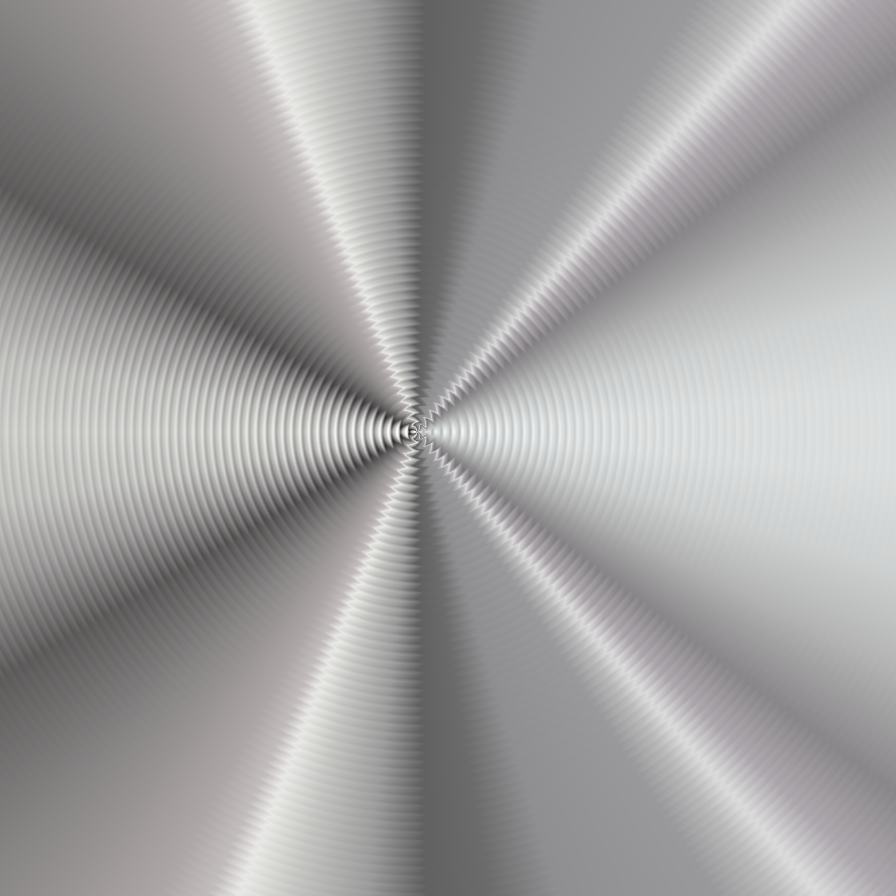
Reproduce this texture procedurally as a WebGL 1 fragment shader.

```glsl
precision highp float;
// Brushed metal disc: light and dark rays fan out from an off-centre hub,
// mirrored about a horizontal axis. Fine concentric grooves bend the ray
// angle and add a ripple that fades with distance from the hub.

uniform vec2 u_resolution;

const vec2 HUB = vec2(0.465, 0.518);
const float GROOVE_PERIOD = 0.0099;
const float TAU = 6.2831853;

// Continues a gradient: blends towards the next tone between two angles.
vec3 ramp(vec3 tone, vec3 next, float from, float to, float angle) {
  return mix(tone, next, clamp((angle - from) / (to - from), 0.0, 1.0));
}

// Metal tone by angle in degrees: 0 points right, 180 points left.
vec3 metalTone(float a) {
  // Broad light fan on the right, closing into a shadow
  vec3 c = vec3(0.86, 0.87, 0.87);
  c = ramp(c, vec3(0.81, 0.82, 0.82), 5.0, 16.0, a);
  c = ramp(c, vec3(0.71, 0.71, 0.71), 16.0, 26.0, a);
  c = ramp(c, vec3(0.54, 0.53, 0.54), 26.0, 37.0, a);
  // Right highlight and the flat grey beyond it
  c = ramp(c, vec3(0.68, 0.66, 0.68), 37.0, 44.5, a);
  c = ramp(c, vec3(0.86), 44.5, 49.0, a);
  c = ramp(c, vec3(0.73), 49.0, 52.0, a);
  c = ramp(c, vec3(0.60, 0.60, 0.61), 52.0, 57.0, a);
  c = ramp(c, vec3(0.56, 0.56, 0.57), 57.0, 73.0, a);
  // Dark vertical band
  c = ramp(c, vec3(0.42), 73.0, 81.0, a);
  c = ramp(c, vec3(0.38), 81.0, 89.0, a);
  // Left highlight with a warm falloff
  c = ramp(c, vec3(0.61), 89.0, 96.0, a);
  c = ramp(c, vec3(0.77, 0.77, 0.76), 96.0, 105.0, a);
  c = ramp(c, vec3(0.91, 0.91, 0.90), 105.0, 111.0, a);
  c = ramp(c, vec3(0.76, 0.74, 0.74), 111.0, 114.0, a);
  c = ramp(c, vec3(0.68, 0.65, 0.65), 114.0, 119.0, a);
  c = ramp(c, vec3(0.53, 0.52, 0.52), 119.0, 134.0, a);
  // Left shadow opening into a second light fan
  c = ramp(c, vec3(0.37, 0.36, 0.36), 134.0, 149.5, a);
  c = ramp(c, vec3(0.62, 0.61, 0.61), 149.5, 161.0, a);
  c = ramp(c, vec3(0.75, 0.75, 0.74), 161.0, 170.0, a);
  return ramp(c, vec3(0.80, 0.80, 0.79), 170.0, 180.0, a);
}

// Soft sawtooth profile of the grooves, about -1 to 1.
float grooveWave(float radius, float period) {
  float phase = TAU * radius / period;
  return 0.85 * sin(phase) + 0.25 * sin(2.0 * phase);
}

// Strength of the groove ripple: strongest along the axis, longer on the left.
float rippleStrength(float radius, float side) {
  float rightFade = 0.14 * exp(-radius * 7.0);
  float leftFade = 0.19 * exp(-radius * 3.6);
  float along = pow(abs(side), 5.0);
  return mix(rightFade, leftFade, step(side, 0.0)) * along
       + 0.025 * exp(-radius * 5.0);
}

// Shadow wedges that deepen close to the hub.
float hubShade(float radius, float angle) {
  float leftWedge = exp(-pow((angle - 150.0) / 14.0, 2.0));
  float rightWedge = exp(-pow((angle - 28.0) / 18.0, 2.0));
  return 1.0 - (0.20 * leftWedge + 0.12 * rightWedge) * exp(-radius * 6.0);
}

void main() {
  float size = min(u_resolution.x, u_resolution.y);
  vec2 uv = (gl_FragCoord.xy - 0.5 * u_resolution) / size + 0.5;
  vec2 p = uv - HUB;
  float radius = max(length(p), 0.001);

  // Grooves fade out when too fine for the canvas
  float visible = smoothstep(2.0, 4.0, GROOVE_PERIOD * size);
  float wave = grooveWave(radius, GROOVE_PERIOD) * visible;

  // Folded angle, nudged by the grooves
  float shift = 0.0042 * wave / max(radius, 0.012);
  float angle = degrees(atan(abs(p.y), p.x) + shift);
  angle = clamp(angle, 0.0, 180.0);

  vec3 color = metalTone(angle) * hubShade(radius, angle);
  color += wave * rippleStrength(radius, p.x / radius);

  gl_FragColor = vec4(clamp(color, 0.0, 1.0), 1.0);
}
```
